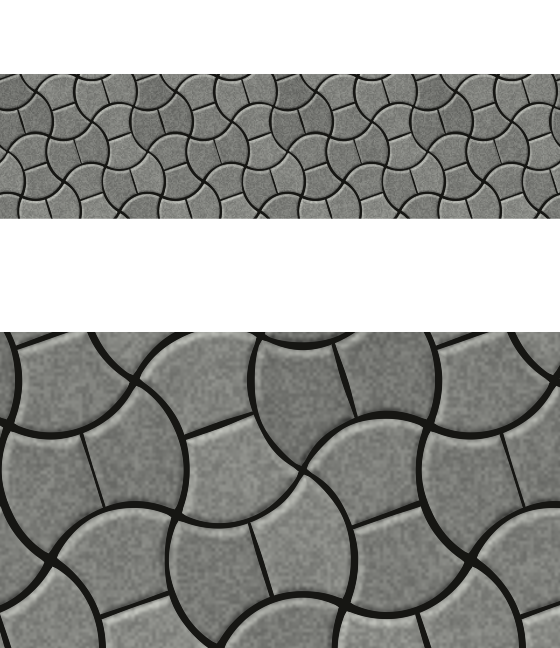
Top: the whole. Bottom: its middle third, enlarged.
A WebGL 2 fragment shader for this texture:

```glsl
#version 300 es
precision highp float;
uniform vec2 u_resolution;
out vec4 outColor;

const float REPEATS = 4.0;           // whole repeats across the canvas
const float PERIOD = 5.0;            // lattice units in one repeat
const float UNITS_HIGH = 10.56;      // lattice units in the canvas height
const vec2 AXIS_A = vec2(1.5, 0.5);  // sides of one tilted grid cell
const vec2 AXIS_B = vec2(-0.5, 1.5);
const float CELL_AREA = 2.5;
const float ARC_RADIUS = 0.70711;    // quarter circles through the cell corners
const vec2 BAND = vec2(0.308, 0.766);
const vec2 TO_LIGHT = vec2(-0.5, 0.86);
const vec3 STONE_TINT = vec3(1.0, 1.01, 0.975);
const vec3 JOINT_COLOR = vec3(0.085, 0.085, 0.075);

float hash(vec2 p) {
  vec3 q = fract(vec3(p.xyx) * 0.1031);
  q += dot(q, q.yzx + 33.33);
  return fract((q.x + q.y) * q.z);
}

// Value noise that wraps after a whole number of cells
float wrappedNoise(vec2 p, vec2 period) {
  vec2 cell = floor(p), f = fract(p);
  f = f * f * (3.0 - 2.0 * f);
  vec2 lo = mod(cell, period), hi = mod(cell + 1.0, period);
  return mix(mix(hash(lo), hash(vec2(hi.x, lo.y)), f.x),
             mix(hash(vec2(lo.x, hi.y)), hash(hi), f.x), f.y);
}

vec2 toGrid(vec2 p) {
  return vec2(dot(p, AXIS_A), dot(p, AXIS_B)) / CELL_AREA;
}

// Axe-head paver: x = edge distance, y = signed waist distance, zw = centre
vec4 paver(vec2 grid) {
  vec2 cell = floor(grid);
  vec2 local = grid - cell - 0.5;
  bool upright = mod(cell.x + cell.y, 2.0) > 0.5;
  vec2 o = upright ? local.yx : local;
  float side = o.y < 0.0 ? -1.0 : 1.0;

  // The rounded end of a neighbour may reach into this cell
  if (length(vec2(o.x, o.y - side)) < ARC_RADIUS) {
    cell += upright ? vec2(side, 0.0) : vec2(0.0, side);
    o = vec2(o.y - side, o.x);
  }
  float convex = ARC_RADIUS - length(o);
  float concave = length(vec2(o.x, 1.0 - abs(o.y))) - ARC_RADIUS;
  return vec4(min(convex, concave), o.x, cell + 0.5);
}

// Distance to the nearest joint, with the waist joint slightly thinner
float jointDistance(vec4 stone) {
  return min(stone.x, abs(stone.y) + 0.007);
}

float bevelHeight(vec2 p, float width) {
  return smoothstep(0.0, width, jointDistance(paver(toGrid(p))));
}

// Grey level of one half paver, the same in every repeat
float stoneTone(vec4 stone) {
  vec2 centre = stone.z * AXIS_A + stone.w * AXIS_B;
  vec2 id = mod(round(centre * 2.0), PERIOD * 2.0);
  float tone = mix(0.455, 0.535, hash(id + (stone.y > 0.0 ? 23.0 : 61.0)));
  vec2 toPatch = mod(centre - vec2(-0.4, 1.7) + PERIOD * 0.5, PERIOD) - PERIOD * 0.5;
  return tone - 0.05 * (1.0 - smoothstep(0.7, 1.5, length(toPatch)));
}

vec3 paving(vec2 p, vec2 uv, float pixel) {
  vec4 stone = paver(toGrid(p));
  float wear = wrappedNoise(p * 2.0, vec2(PERIOD * 2.0));
  float tone = stoneTone(stone) + 0.03 * (wear - 0.5);

  // Fine and medium grain of the concrete
  vec2 fineCells = vec2(480.0, 270.0);
  vec2 coarseCells = vec2(200.0, 112.0);
  tone += 0.11 * (wrappedNoise(uv * fineCells, fineCells) - 0.5);
  tone += 0.04 * (wrappedNoise(uv * coarseCells, coarseCells) - 0.5);

  // Bevel lit from the upper left
  float slope = bevelHeight(p, 0.075) - bevelHeight(p + TO_LIGHT * 0.06, 0.075);
  tone += slope > 0.0 ? 0.27 * slope : 0.24 * slope;

  // Dark joints of uneven width, wider where the corners meet
  float halfWidth = mix(0.014, 0.032, wear);
  vec2 corner = abs(fract(toGrid(p) + 0.5) - 0.5);
  halfWidth += 0.012 * (1.0 - smoothstep(0.0, 0.08, length(corner)));
  float cover = smoothstep(halfWidth - 0.6 * pixel, halfWidth + 0.6 * pixel,
                           jointDistance(stone));
  return mix(JOINT_COLOR, clamp(tone, 0.08, 0.76) * STONE_TINT, cover);
}

void main() {
  vec2 uv = gl_FragCoord.xy / u_resolution;
  vec2 p = (uv - 0.5) * vec2(REPEATS * PERIOD, UNITS_HIGH) - vec2(0.27, 0.22);
  float pixel = UNITS_HIGH / (u_resolution.y * sqrt(CELL_AREA));
  vec3 color = paving(p, uv, pixel);

  // White margins above and below the paved band
  float soft = 0.5 / u_resolution.y;
  float band = smoothstep(BAND.x - soft, BAND.x + soft, uv.y)
             * (1.0 - smoothstep(BAND.y - soft, BAND.y + soft, uv.y));
  outColor = vec4(mix(vec3(1.0), color, band), 1.0);
}
```
